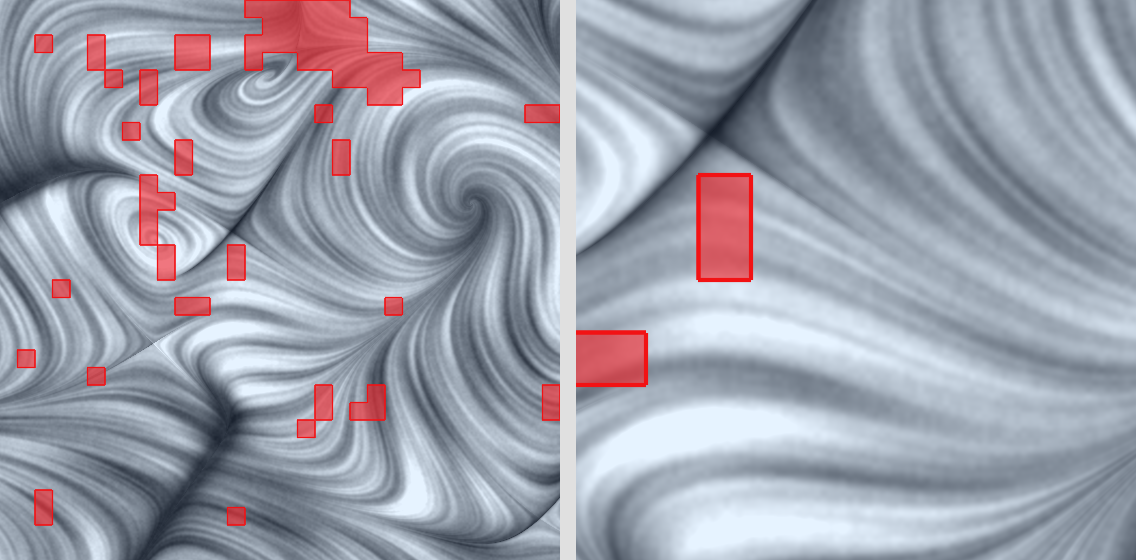
Left, the full canvas; right, a detail of the centre.
A Shadertoy shader for this texture:

```glsl
#define WAVES 8
#define STEPS 36
#define STEP_LENGTH 0.0045
#define SWIRL_SCALE 7.0
#define FINE_STREAKS 130.0
#define BROAD_STREAKS 34.0
#define GRID 32.0
#define OUTLINE 0.0013
#define SHADOW vec3(0.06, 0.09, 0.14)
#define LIGHT vec3(0.86, 0.91, 0.96)
#define MARK_FILL vec3(0.97, 0.14, 0.16)
#define MARK_EDGE vec3(0.95, 0.07, 0.08)

vec4 wave[WAVES];   // xy: wave vector, zw: push direction

float hash(vec2 p) {
    vec3 q = fract(p.xyx * 0.1031);
    q += dot(q, q.yzx + 33.33);
    return fract((q.x + q.y) * q.z);
}

float valueNoise(vec2 p) {
    vec2 c = floor(p), f = p - c;
    f *= f * (3.0 - 2.0 * f);
    vec2 e = vec2(1.0, 0.0);
    return mix(mix(hash(c), hash(c + e), f.x),
               mix(hash(c + e.yx), hash(c + e.xx), f.x), f.y);
}

vec2 heading(float angle) { return vec2(cos(angle), sin(angle)); }

void buildWaves() {
    for (int i = 0; i < WAVES; i++) {
        float n = float(i);
        float pitch = SWIRL_SCALE * (1.0 + fract(n * 0.618));
        wave[i] = vec4(heading(n * 2.4 + 0.7) * pitch, heading(n * n * 1.7 + 0.4));
    }
}

// Velocity in xy, divergence in z
vec3 flow(vec2 p) {
    vec3 v = vec3(0.0);
    for (int i = 0; i < WAVES; i++) {
        vec4 w = wave[i];
        float phase = dot(w.xy, p) + float(i * i) * 2.3;
        v += vec3(w.zw * sin(phase), dot(w.xy, w.zw) * cos(phase));
    }
    return v;
}

// Streak average, tone at the far end, and how tightly streamlines bunch up
vec3 trace(vec2 p, float side) {
    float streak = 0.0, total = 0.0, squeeze = 0.0;
    for (int i = 0; i < STEPS; i++) {
        vec3 v = flow(p);
        float dt = STEP_LENGTH / (length(v.xy) + 0.2);
        p += side * v.xy * dt;
        squeeze += side * v.z * dt;
        float weight = 1.0 - float(i) / float(STEPS);
        float fine = valueNoise(p * FINE_STREAKS + 300.0) - 0.5;
        float broad = valueNoise(p * BROAD_STREAKS + 70.0) - 0.5;
        streak += weight * (1.3 * fine + 1.1 * broad);
        total += weight;
    }
    return vec3(streak / total, valueNoise(p * 6.0 + 20.0) - 0.5, squeeze);
}

float flowTone(vec2 p) {
    vec3 back = trace(p, -1.0), ahead = trace(p, 1.0);
    float tone = 0.71 + 0.65 * (back.x + ahead.x) + 0.2 * (back.y + ahead.y);
    float crease = smoothstep(0.3, 2.6, back.z);
    float fold = smoothstep(0.5, 2.8, ahead.z);
    tone *= (1.0 - 0.75 * crease) * (1.0 - 0.45 * fold);
    return tone + 0.04 * (valueNoise(p * 260.0) - 0.5);
}

// Marked cells: singles, upright pairs, ragged blocks and one slanted patch
bool marked(vec2 c) {
    if (min(c.x, c.y) < 0.0 || max(c.x, c.y) >= GRID) return false;
    float h = hash(c + 11.0);
    bool single = h > 0.978;
    bool pair = hash(vec2(c.x, floor(c.y / 2.0)) + 57.0) > 0.982;
    bool block = hash(floor(c / 2.0) + 91.0) > 0.982 && h > 0.2;
    vec2 start = vec2(16.0, 31.0), span = vec2(5.5, -4.5);
    float along = clamp(dot(c - start, span) / dot(span, span), 0.0, 1.0);
    bool patchCell = length(c - start - span * along) < 2.0 - 0.9 * along + 0.5 * h;
    return single || pair || block || patchCell;
}

void mainImage(out vec4 fragColor, in vec2 fragCoord) {
    vec2 p = fragCoord / iResolution.y;
    float pixel = 1.0 / iResolution.y;
    buildWaves();
    vec3 color = mix(SHADOW, LIGHT, clamp(flowTone(p), 0.0, 1.05));

    // Translucent cells, outlined only where a marked region ends
    vec2 cell = floor(p * GRID), local = fract(p * GRID) - 0.5;
    bool inside = marked(cell);
    if (inside) color = mix(color, MARK_FILL, 0.6);
    float edge = 1.0;
    for (int i = 0; i < 4; i++) {
        vec2 side = (i < 2 ? vec2(1.0, 0.0) : vec2(0.0, 1.0)) * (i % 2 == 0 ? 1.0 : -1.0);
        if (marked(cell + side) != inside)
            edge = min(edge, (0.5 - dot(local, side)) / GRID);
    }
    float line = 1.0 - smoothstep(-0.5 * pixel, 0.5 * pixel, edge - OUTLINE);
    fragColor = vec4(mix(color, MARK_EDGE, line), 1.0);
}
```
